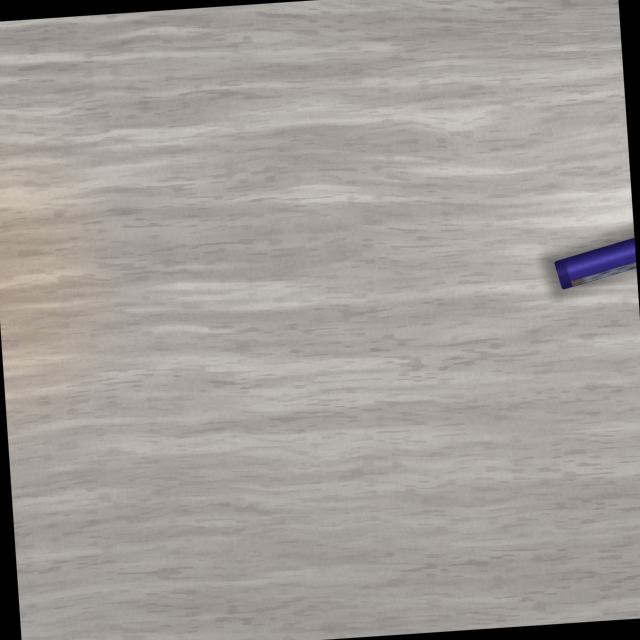
A Shadertoy shader for this texture:

```glsl
const vec3 LIGHT_STREAK = vec3(0.735, 0.722, 0.702);
const vec3 WOOD_BASE = vec3(0.655, 0.638, 0.622);
const vec3 DARK_PORE = vec3(0.545, 0.520, 0.510);
const vec3 WARM_TINT = vec3(1.05, 0.99, 0.92);
const vec3 BACKDROP = vec3(0.0, 0.0, 0.004);
const vec3 PEN_BLUE = vec3(0.19, 0.16, 0.47);
const vec3 PEN_DARK = vec3(0.10, 0.08, 0.27);
const vec3 CLIP_GREY = vec3(0.42, 0.44, 0.48);
const float BOARD_TILT = 0.0675;
const float BOARD_HALF = 0.499;
const vec2 PEN_TIP = vec2(0.872, 0.569);
const float PEN_ANGLE = 0.29;
const float PEN_RADIUS = 0.023;
const vec2 STREAK_SCALE = vec2(4.5, 62.0);
const vec2 PORE_SCALE = vec2(48.0, 270.0);

float hash(vec2 p) {
    vec3 q = fract(vec3(p.xyx) * 0.1031);
    q += dot(q, q.yzx + 33.33);
    return fract((q.x + q.y) * q.z);
}

float noise(vec2 p) {
    vec2 i = floor(p), f = fract(p);
    f = f * f * (3.0 - 2.0 * f);
    return mix(mix(hash(i), hash(i + vec2(1, 0)), f.x),
               mix(hash(i + vec2(0, 1)), hash(i + vec2(1, 1)), f.x), f.y);
}

mat2 rotation(float a) {
    return mat2(cos(a), -sin(a), sin(a), cos(a));
}

float boxDistance(vec2 p, vec2 halfSize) {
    vec2 d = abs(p) - halfSize;
    return length(max(d, 0.0)) + min(max(d.x, d.y), 0.0);
}

// Grain coordinates: gentle waves, and arches near the upper right
vec2 warpGrain(vec2 p) {
    float arch = smoothstep(-0.15, 0.5, p.x) * smoothstep(0.30, 0.50, p.y);
    p.y += 0.07 * arch;
    p.y += 0.030 * (noise(p * vec2(3.0, 5.0) + 7.0) - 0.5);
    p.y += 0.008 * (noise(p * vec2(13.0, 24.0) + 31.0) - 0.5);
    return p + 4.0;
}

vec3 wood(vec2 p) {
    vec2 g = warpGrain(p);
    // Long pale streaks, weaker toward the bottom
    float broad = noise(g * STREAK_SCALE);
    float narrow = noise(g * STREAK_SCALE * vec2(2.1, 1.9) + 17.0);
    float streak = 0.6 * broad + 0.4 * narrow;
    float strength = mix(0.55, 1.0, smoothstep(-0.3, 0.1, p.y))
                   * mix(0.65, 1.2, noise(g * vec2(2.0, 9.0) + 51.0));
    vec3 color = mix(WOOD_BASE, LIGHT_STREAK, strength * smoothstep(0.46, 0.82, streak));
    color = mix(color, DARK_PORE, 0.34 * strength * smoothstep(0.5, 0.18, streak));
    // Short dark pores and fine fibres
    float pore = smoothstep(0.52, 0.88, noise(g * PORE_SCALE));
    float cluster = noise(g * vec2(7.0, 45.0) + 83.0);
    color = mix(color, DARK_PORE, pore * mix(0.2, 0.75, cluster) * (1.0 - 0.5 * broad));
    color += 0.035 * (noise(g * vec2(24.0, 150.0) + 9.0) - 0.5);
    color += 0.022 * (noise(g * 310.0) - 0.5);
    return color;
}

// Uneven daylight: bright at the right, warm at the left, dim top and bottom
vec3 lighting(vec2 uv) {
    vec2 glow = (uv - vec2(1.0, 0.73)) / vec2(0.30, 0.20);
    float light = 1.025 + 0.11 * exp(-dot(glow, glow));
    light -= 0.07 * smoothstep(0.45, 0.05, uv.y);
    light -= 0.07 * smoothstep(0.78, 1.0, uv.y);
    vec2 warm = (uv - vec2(0.0, 0.55)) / vec2(0.17, 0.22);
    return light * mix(vec3(1.0), WARM_TINT, exp(-dot(warm, warm)));
}

vec3 addPen(vec3 color, vec2 uv, float px) {
    vec2 p = rotation(PEN_ANGLE) * (uv - PEN_TIP);
    // Soft contact shadow
    float shadow = boxDistance(p - vec2(0.145, 0.003), vec2(0.15, PEN_RADIUS));
    color *= 1.0 - 0.38 * smoothstep(0.028, -0.004, shadow);
    // Rounded barrel with a long highlight and dark end cap
    float body = boxDistance(p - vec2(0.15, 0.0), vec2(0.146, PEN_RADIUS - 0.004)) - 0.004;
    float across = p.y / PEN_RADIUS;
    vec3 barrel = mix(PEN_BLUE, PEN_DARK, smoothstep(0.35, 1.0, abs(across)));
    barrel += vec3(0.13, 0.13, 0.19) * exp(-pow((across - 0.15) / 0.22, 2.0));
    barrel = mix(barrel, PEN_DARK, 0.6 * smoothstep(0.019, 0.014, p.x));
    color = mix(color, barrel, smoothstep(px, -px, body));
    // Metal clip along the lower side
    vec2 c = p - vec2(0.152, -0.0185);
    float clip = boxDistance(c, vec2(0.135, 0.0045));
    vec3 metal = CLIP_GREY * (0.65 + 0.6 * noise(p * vec2(70.0, 420.0) + 40.0));
    metal = mix(metal, vec3(0.36, 0.31, 0.27), smoothstep(0.045, 0.030, p.x));
    return mix(color, metal, 0.9 * smoothstep(px, -px, clip));
}

void mainImage(out vec4 fragColor, in vec2 fragCoord) {
    vec2 uv = fragCoord / iResolution.xy;
    float px = 0.8 / min(iResolution.x, iResolution.y);
    vec2 p = rotation(BOARD_TILT) * (uv - 0.5);

    vec3 color = wood(p) * lighting(uv);
    color = addPen(color, uv, px);
    float board = boxDistance(p, vec2(BOARD_HALF));
    color = mix(BACKDROP, color, smoothstep(px, -px, board));
    fragColor = vec4(clamp(color, 0.0, 1.0), 1.0);
}
```
